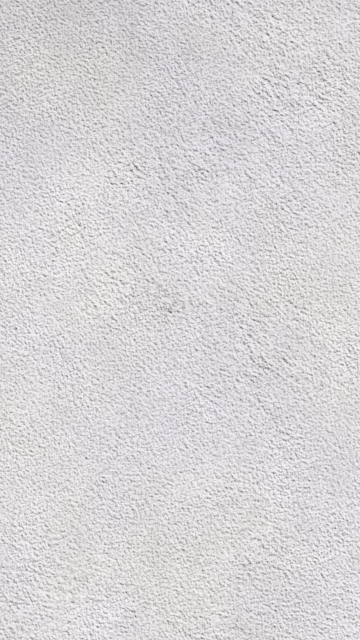
A Shadertoy shader for this texture:

```glsl
// Pale rough-cast plaster: very fine grains lit from above right as a relief,
// drawn out along falling and level trowel drags, with one scuffed patch.
// Gradient noise gives the height; height and its slope along the light shade it.

const vec3 PLASTER = vec3(0.853, 0.843, 0.850);
const vec3 COOL_STAIN = vec3(-0.004, -0.001, 0.007);
const vec3 WARM_STAIN = vec3(0.004, 0.000, -0.006);
const vec2 LIGHT_DIR = vec2(0.52, 0.85);
const float LIGHT_STEP = 0.0038;     // shading distance, in canvas widths
const float GRAIN_FREQ = 112.0;      // grains per canvas width
const float FINE_FREQ = 186.0;
const float RELIEF_GAIN = 0.190;
const float SLOPE_SHARE = 0.66;
const float HEIGHT_SHARE = 0.52;
const float SHADOW_SKEW = 0.60;      // deepens hollows, flattens highlights
const float CLOUD_GAIN = 0.036;
const float RISING_ANGLE = 0.50;
const float FALLING_ANGLE = -0.66;
const float LEVEL_ANGLE = -0.16;
const vec2 SCUFF_CENTER = vec2(0.47, 0.94);
const vec2 SCUFF_SIZE = vec2(0.075, 0.048);
const int SAMPLES = 2;               // antialiasing samples per axis

float hash(vec2 cell) {
    uvec2 q = uvec2(ivec2(cell)) * uvec2(1597334673u, 3812015801u);
    uint n = (q.x ^ q.y) * 1597334673u;
    n = (n ^ (n >> 15)) * 2246822519u;
    n ^= n >> 13;
    return float(n >> 8) / 16777216.0;
}

float cornerSlope(vec2 cell, vec2 offset) {
    float angle = 6.28319 * hash(cell);
    return dot(vec2(cos(angle), sin(angle)), offset);
}

float gradientNoise(vec2 p) {
    vec2 cell = floor(p);
    vec2 f = p - cell;
    vec2 w = f * f * f * (f * (f * 6.0 - 15.0) + 10.0);
    vec2 e = vec2(1.0, 0.0);
    float low = mix(cornerSlope(cell, f), cornerSlope(cell + e.xy, f - e.xy), w.x);
    float high = mix(cornerSlope(cell + e.yx, f - e.yx), cornerSlope(cell + e.xx, f - e.xx), w.x);
    return mix(low, high, w.y);
}

vec2 rotate(vec2 p, float angle) {
    float c = cos(angle), s = sin(angle);
    return vec2(c * p.x + s * p.y, c * p.y - s * p.x);
}

// Short grains and longer scratches drawn out along the given direction
float dragNoise(vec2 p, float angle) {
    vec2 q = rotate(p, angle);
    return 0.75 * gradientNoise(q * vec2(46.0, 112.0) + 31.0)
         + 0.50 * gradientNoise(q * vec2(13.0, 58.0) + 71.0);
}

float scuffMask(vec2 p) {
    vec2 d = (p - SCUFF_CENTER) / SCUFF_SIZE;
    float ragged = 1.0 + 1.2 * gradientNoise(p * 28.0 + 7.0);
    return exp(-dot(d, d) * ragged);
}

// The weights of the rising, falling and level drags are in xyz
float plasterHeight(vec2 p, vec3 drags, float scuff) {
    vec2 bend = 0.012 * vec2(gradientNoise(p * 5.0), gradientNoise(p * 5.0 + 40.0));
    float h = gradientNoise(rotate(p, 0.5) * GRAIN_FREQ);
    h += 0.75 * gradientNoise(rotate(p, 1.2) * FINE_FREQ + 17.0);
    h += drags.x * dragNoise(p + bend, RISING_ANGLE);
    h += drags.y * dragNoise(p + bend, FALLING_ANGLE);
    h += drags.z * dragNoise(p + bend, LEVEL_ANGLE);
    h += 1.50 * scuff * gradientNoise(rotate(p, 0.9) * 62.0 + 5.0);
    return h;
}

vec3 plaster(vec2 p, float tall) {
    float y = p.y / tall;
    float scuff = scuffMask(p);

    // Regions where each trowel direction shows
    float patches = clamp(0.65 + gradientNoise(p * 3.5 + 11.0), 0.0, 1.0);
    float upper = smoothstep(0.18, 0.45, y);
    float right = smoothstep(0.0, 0.5, p.x + 0.25 * gradientNoise(p * 3.0 + 29.0));
    vec3 drags = patches * vec3(0.35 * upper * (1.0 - right),
                                upper * (0.35 + 0.65 * right), 0.8 * (1.0 - upper));

    // Relief shading, with slightly uneven roughness
    vec2 ahead = p + LIGHT_DIR * LIGHT_STEP;
    float height = plasterHeight(p, drags, scuff);
    float slope = height - plasterHeight(ahead, drags, scuff);
    float light = SLOPE_SHARE * slope + HEIGHT_SHARE * height;
    float rough = 1.0 + 0.35 * gradientNoise(p * 7.0 + 3.0);
    float relief = RELIEF_GAIN * rough * (light - SHADOW_SKEW * light * light);

    // Broad tone and stains
    float cloud = gradientNoise(p * 2.2 + 19.0) + 0.6 * gradientNoise(p * 6.0 + 23.0)
                + 0.5 * gradientNoise(p * 15.0 + 37.0) + 0.5 * gradientNoise(p * 34.0 + 43.0);
    float corner = smoothstep(0.5, 1.0, y) * (1.0 - 0.75 * p.x);
    float tone = 0.011 + CLOUD_GAIN * cloud - 0.048 * corner - 0.035 * scuff;
    float warmth = gradientNoise(p * 2.6 + 53.0) + 0.5 * gradientNoise(p * 8.0 + 61.0);
    vec3 stain = mix(COOL_STAIN, WARM_STAIN, smoothstep(-0.4, 0.4, warmth));

    return PLASTER + stain + tone + relief;
}

void mainImage(out vec4 fragColor, in vec2 fragCoord) {
    float tall = iResolution.y / iResolution.x;
    vec3 sum = vec3(0.0);
    for (int i = 0; i < SAMPLES * SAMPLES; i++) {
        vec2 jitter = (vec2(i % SAMPLES, i / SAMPLES) + 0.5) / float(SAMPLES) - 0.5;
        sum += plaster((fragCoord + jitter) / iResolution.x, tall);
    }
    vec3 color = sum / float(SAMPLES * SAMPLES);
    fragColor = vec4(clamp(color, 0.0, 1.0), 1.0);
}
```
